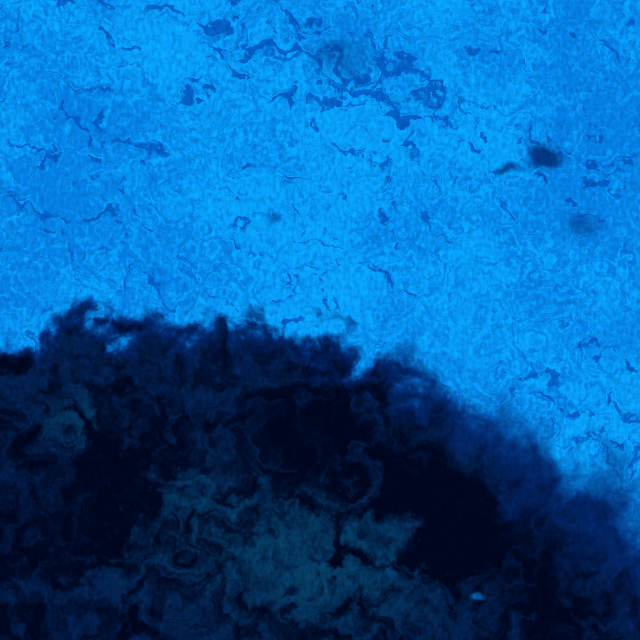
Give the GLSL for this texture, as a WebGL 1 fragment shader.

```glsl
precision highp float;
uniform vec2 u_resolution;

#define SKY vec3(0.03, 0.63, 0.98)
#define AZURE vec3(0.02, 0.49, 0.88)
#define COBALT vec3(0.01, 0.32, 0.72)
#define ROYAL vec3(0.01, 0.16, 0.44)
#define NAVY vec3(0.01, 0.12, 0.30)
#define INK vec3(0.0, 0.025, 0.12)
#define TEAL vec3(0.02, 0.24, 0.39)
#define FLECK_LEVEL 0.17
#define EDGE_ROUGHNESS 0.17
#define GRAIN 0.13

vec2 hashGradient(vec2 cell) {
  vec3 h = fract(cell.xyx * vec3(0.1031, 0.103, 0.0973));
  h += dot(h, h.yzx + 33.33);
  return fract((h.xx + h.yz) * h.zy) * 2.0 - 1.0;
}

float gradientNoise(vec2 p) {
  vec2 i = floor(p), f = fract(p);
  vec2 u = f * f * f * (f * (f * 6.0 - 15.0) + 10.0);
  vec2 e = vec2(0.0, 1.0);
  float a = dot(hashGradient(i), f);
  float b = dot(hashGradient(i + e.yx), f - e.yx);
  float c = dot(hashGradient(i + e), f - e);
  float d = dot(hashGradient(i + e.yy), f - e.yy);
  return mix(mix(a, b, u.x), mix(c, d, u.x), u.y);
}

float fbm(vec2 p) {
  float sum = 0.0, amp = 0.5;
  for (int i = 0; i < 5; i++) {
    sum += amp * gradientNoise(p);
    p = mat2(1.6, 1.2, -1.2, 1.6) * p + 17.3;
    amp *= 0.5;
  }
  return sum;
}

float blob(vec2 p, vec2 center, vec2 radius) {
  vec2 d = (p - center) / radius;
  return exp(-dot(d, d));
}

// Soft stroke between two points
float streak(vec2 p, vec2 a, vec2 b, float radius) {
  vec2 ab = b - a;
  float t = clamp(dot(p - a, ab) / dot(ab, ab), 0.0, 1.0);
  float d = length(p - a - ab * t) / radius;
  return exp(-d * d);
}

vec3 paintedSky(vec2 p, vec2 warp, float grain) {
  // Broad tone, mottled at two scales
  float tone = 0.58 + 1.1 * fbm(p * vec2(5.0, 7.0) + 4.0) + 1.9 * fbm(p * 38.0 + warp * 12.0);
  tone -= 0.35 * blob(p, vec2(0.08, 0.66), vec2(0.25, 0.16));
  tone -= 0.3 * blob(p, vec2(0.98, 0.74), vec2(0.16, 0.2));
  tone += 0.2 * blob(p, vec2(0.45, 0.7), vec2(0.2, 0.15));
  vec3 color = mix(AZURE, SKY, smoothstep(0.05, 0.95, tone));

  // Areas crowded with flecks
  float crowd = 0.17 * streak(p, vec2(0.38, 0.96), vec2(0.57, 0.89), 0.07);
  crowd += 0.1 * streak(p, vec2(0.56, 0.84), vec2(0.95, 0.73), 0.055);
  crowd += 0.13 * blob(p, vec2(0.91, 0.65), vec2(0.05, 0.04));
  crowd += 0.12 * streak(p, vec2(0.87, 0.37), vec2(1.0, 0.31), 0.06);
  crowd += 0.05 * blob(p, vec2(0.1, 0.68), vec2(0.25, 0.15));
  crowd += 0.06 * blob(p, vec2(0.62, 0.6), vec2(0.12, 0.1));
  crowd -= 0.09 * blob(p, vec2(0.75, 0.54), vec2(0.13, 0.1));
  vec2 slant = vec2(p.x + 0.3 * p.y, p.y + 0.3 * p.x);
  float fleck = fbm(slant * vec2(20.0, 36.0) + warp * 5.0) + crowd;
  color = mix(color, COBALT, 0.8 * smoothstep(FLECK_LEVEL - 0.03, FLECK_LEVEL + 0.1, fleck));

  // Dark stains with ragged rims
  vec2 q = p + warp * 0.05;
  float stain = blob(q, vec2(0.855, 0.756), vec2(0.028, 0.024));
  stain += 0.75 * blob(q, vec2(0.79, 0.74), vec2(0.025, 0.011));
  stain += 0.55 * blob(q, vec2(0.91, 0.65), vec2(0.035, 0.022));
  stain += 0.75 * blob(q, vec2(0.403, 0.51), vec2(0.014, 0.014));
  stain += 0.6 * blob(q, vec2(0.423, 0.658), vec2(0.011, 0.008));
  stain += 0.45 * blob(q, vec2(0.53, 0.91), vec2(0.07, 0.045));
  color = mix(color, ROYAL, 0.85 * smoothstep(0.1, 0.95, stain));
  return color * (1.0 + GRAIN * grain);
}

vec3 deepShadow(vec2 p, vec2 warp, float grain) {
  float cloud = fbm(p * 8.0 + warp * 1.5 + 31.0);
  float detail = fbm(p * 27.0 + warp * 4.0 + 9.0);
  float tone = 0.46 + 1.5 * cloud + 1.5 * detail;
  tone -= 0.5 * streak(p, vec2(0.48, 0.33), vec2(0.85, 0.07), 0.075);
  tone -= 0.3 * blob(p, vec2(0.13, 0.27), vec2(0.1, 0.06));
  tone -= 0.2 * blob(p, vec2(0.05, 0.08), vec2(0.12, 0.12));
  vec3 color = mix(INK, NAVY, smoothstep(0.0, 0.9, tone));

  // Teal glimmers
  float glow = blob(p, vec2(0.53, 0.12), vec2(0.16, 0.13));
  glow += 0.7 * blob(p, vec2(0.3, 0.18), vec2(0.14, 0.12));
  glow += 0.7 * blob(p, vec2(0.12, 0.34), vec2(0.06, 0.05));
  color = mix(color, TEAL, glow * smoothstep(0.2, 1.1, tone + 0.25 * glow));
  float chip = blob(p + warp * 0.03, vec2(0.748, 0.07), vec2(0.014, 0.007));
  chip += 0.5 * blob(p + warp * 0.04, vec2(0.61, 0.106), vec2(0.02, 0.016));
  color = mix(color, AZURE, 0.65 * smoothstep(0.2, 0.9, chip));
  return color * (1.0 + 2.0 * GRAIN * grain);
}

void main() {
  vec2 p = gl_FragCoord.xy / u_resolution;
  vec2 warp = vec2(fbm(p * 14.0), fbm(p * 14.0 + 51.7));
  // Fibrous surface grain
  float grain = gradientNoise(p * vec2(190.0, 75.0)) + gradientNoise(p * 130.0 + 7.0);

  // Arched shore, softer toward the right
  float offset = p.x - 0.27;
  float depth = 0.5 - 0.58 * offset * offset - p.y;
  depth += EDGE_ROUGHNESS * fbm(p * 13.0 + warp) + 0.05 * fbm(p * 45.0);
  float softness = mix(0.022, 0.085, smoothstep(0.45, 1.0, p.x));
  vec3 color = paintedSky(p, warp, grain);
  color = mix(color, ROYAL * (1.0 + GRAIN * grain), smoothstep(-softness, softness, depth));
  color = mix(color, deepShadow(p, warp, grain), smoothstep(0.0, softness * 2.6, depth));
  gl_FragColor = vec4(clamp(color, 0.0, 1.0), 1.0);
}
```
